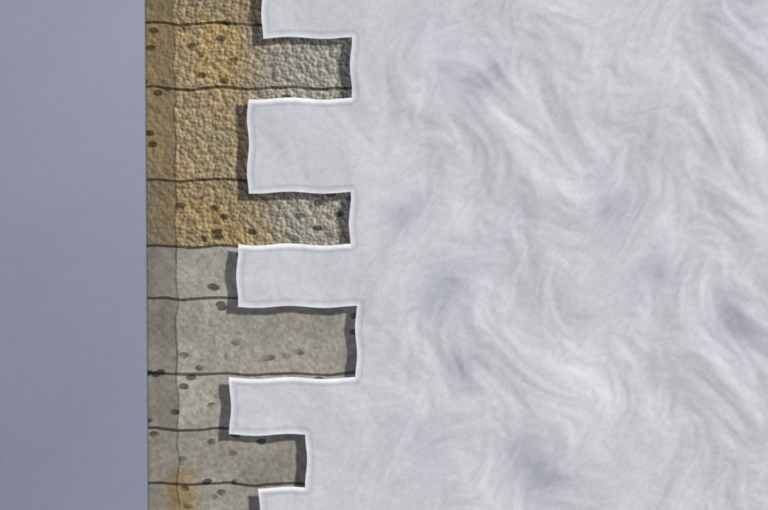
Give the GLSL for this texture, as a Shadertoy shader.

```glsl
// Sunlit whitewashed wall beside a shaded one, with a column of toothed corner stones.
// The stone outline is a union of box distances; plaster relief is layered sines,
// stone grain is cellular noise, and both are lit by differences toward the light.

const vec2 TO_LIGHT = vec2(0.80, -0.60);         // y points down in this scene
const vec2 SHADOW_OFFSET = vec2(0.021, -0.014);
const vec3 PLASTER = vec3(0.782, 0.780, 0.802);
const vec3 PLASTER_DENT = vec3(0.62, 0.63, 0.69);
const vec3 SHADE_TOP = vec3(0.575, 0.590, 0.655);
const vec3 SHADE_LOW = vec3(0.525, 0.537, 0.602);
const vec3 STONE_GREY = vec3(0.615, 0.595, 0.555);
const vec3 STONE_OCHRE = vec3(0.600, 0.515, 0.370);
const vec3 SHADOW_TINT = vec3(0.56, 0.57, 0.61);
const float PLASTER_RELIEF = 0.24;
const float STONE_RELIEF = 0.62;
const float LIP = 0.008;
const float OLD_STONE_END = 0.483;               // rough ochre courses lie above

// Long stones: top, bottom, right end. Short stones fill the gaps between.
const vec3 LONG_STONES[4] = vec3[4](vec3(0.0745, 0.193, 0.688), vec3(0.378, 0.479, 0.686),
                                    vec3(0.602, 0.741, 0.698), vec3(0.853, 0.956, 0.600));
const float SHORT_ENDS[5] = float[5](0.514, 0.486, 0.465, 0.451, 0.508);
const float JOINTS[8] = float[8](0.047, 0.173, 0.353, 0.483, 0.585, 0.733, 0.841, 0.949);
// Plaster hollows: centre, radius, depth (negative depth is a swelling).
const vec4 HOLLOWS[10] = vec4[10](
    vec4(0.875, 0.575, 0.070, 0.60), vec4(0.965, 0.145, 0.055, 0.45),
    vec4(0.795, 0.410, 0.050, 0.50), vec4(1.440, 0.635, 0.060, 0.50),
    vec4(1.050, 0.925, 0.070, 0.50), vec4(1.200, 0.400, 0.060, 0.45),
    vec4(1.280, 0.540, 0.055, 0.45), vec4(0.920, 0.710, 0.045, 0.40),
    vec4(1.100, 0.350, 0.080, -0.25), vec4(1.170, 0.720, 0.120, -0.20));

float hash(vec2 p) { return fract(sin(dot(p, vec2(127.1, 311.7))) * 43758.5); }

float valueNoise(vec2 p) {
    vec2 i = floor(p), f = fract(p);
    f = f * f * (3.0 - 2.0 * f);
    return mix(mix(hash(i), hash(i + vec2(1, 0)), f.x),
               mix(hash(i + vec2(0, 1)), hash(i + vec2(1, 1)), f.x), f.y);
}

float cellular(vec2 p) {
    vec2 i = floor(p), f = fract(p);
    float nearest = 2.0;
    for (int y = -1; y <= 1; y++)
        for (int x = -1; x <= 1; x++) {
            vec2 o = vec2(x, y);
            vec2 site = o + vec2(hash(i + o), hash(i + o + 57.3));
            nearest = min(nearest, length(site - f));
        }
    return nearest;
}

float layeredSines(vec2 p) {
    float sum = 0.0, amp = 0.5;
    for (int i = 0; i < 5; i++) {
        p += 0.7 * sin(p.yx * 0.9 + float(i) * 1.7);
        sum += amp * sin(p.x) * sin(p.y);
        p = mat2(0.8, 0.6, -0.6, 0.8) * p * 1.75 + 2.3;
        amp *= 0.52;
    }
    return sum;
}

float boxDistance(vec2 p, vec2 lo, vec2 hi) {
    vec2 d = max(lo - p, p - hi);
    return length(max(d, 0.0)) + min(max(d.x, d.y), 0.0);
}

// Negative on bare stone, positive under plaster.
float stoneDistance(vec2 p) {
    float d = 10.0;
    for (int i = 0; i < 5; i++) {
        float top = i > 0 ? LONG_STONES[max(i - 1, 0)].y - 0.04 : -0.5;
        float low = i < 4 ? LONG_STONES[min(i, 3)].x + 0.04 : 1.5;
        d = min(d, boxDistance(p, vec2(-1.0, top), vec2(SHORT_ENDS[i], low)));
    }
    for (int i = 0; i < 4; i++) {
        vec3 s = LONG_STONES[i];
        d = min(d, boxDistance(p, vec2(-1.0, s.x), vec2(s.z, s.y)));
    }
    return d;
}

float stoneHeight(vec2 p) { return 1.0 - 0.6 * cellular(p * 62.0) - 0.4 * cellular(p * 125.0); }

vec3 plasterColour(vec2 p, float px) {
    vec2 q = p * vec2(17.0, 15.0);
    float open = smoothstep(0.62, 0.85, p.x);    // the teeth are trowelled smoother
    float lit = layeredSines(q) - layeredSines((p + TO_LIGHT * 0.012) * vec2(17.0, 15.0));
    float dent = 0.0;
    for (int i = 0; i < 10; i++) {
        vec2 d = (p - HOLLOWS[i].xy + 0.014 * sin(p.yx * 45.0)) / HOLLOWS[i].z;
        dent += HOLLOWS[i].w * exp(-2.0 * dot(d, d));
    }
    dent += 0.16 * open * layeredSines(p * 9.0 + 4.0) + 0.12;
    vec3 c = mix(PLASTER + 0.015, PLASTER_DENT, dent);
    c += lit * PLASTER_RELIEF * mix(0.35, 1.0, open);
    c += 0.035 * (valueNoise(p * 170.0) - 0.5) + 0.02 * (valueNoise(p * vec2(45.0, 90.0)) - 0.5);
    // Raised lip, brightest where it faces up toward a stone
    float d = stoneDistance(p);
    float ledge = smoothstep(px, -px, stoneDistance(p - vec2(0.0, LIP)));
    float rim = smoothstep(LIP, LIP * 0.4, d);
    return c + 0.07 * rim + 0.10 * ledge - 0.05 * smoothstep(LIP * 0.6, 0.0, abs(d - LIP * 1.6));
}

vec3 stoneColour(vec2 p, float corner, float px) {
    float course = 0.0, joint = 0.0;
    float wobble = 0.004 * (valueNoise(p * 40.0) - 0.5);
    for (int i = 0; i < 8; i++) {
        float d = p.y + wobble - JOINTS[i];
        course += step(0.0, d);
        joint = max(joint, smoothstep(0.0025 + px, 0.001, abs(d)));
    }
    float old = smoothstep(0.004, -0.004, p.y - OLD_STONE_END);
    float face = smoothstep(-px, px, p.x - corner);
    float stain = valueNoise(p * 14.0) * 0.6 + valueNoise(p * 37.0) * 0.4;
    float ochre = old * (0.35 + 0.8 * stain - 0.9 * smoothstep(0.45, 0.62, p.x));
    ochre += 0.9 * smoothstep(0.05, 0.01, length((p - vec2(0.357, 0.97)) * vec2(1.0, 0.6)));
    vec3 c = mix(STONE_GREY, STONE_OCHRE, clamp(ochre, 0.0, 1.0));
    c *= 0.95 + 0.12 * (hash(vec2(course, face)) - 0.5) + 0.22 * (stain - 0.5);
    // Chiselled grain, then scattered holes
    float lit = stoneHeight(p) - stoneHeight(p + TO_LIGHT * 0.004);
    c *= 1.0 + lit * STONE_RELIEF * mix(0.3, 1.6, old) * mix(0.45, 1.0, face);
    c *= 1.0 + 0.16 * (valueNoise(p * 150.0) - 0.5);
    float hole = smoothstep(0.24, 0.12, cellular(p * vec2(19.0, 30.0))) * smoothstep(0.5, 0.7, stain);
    c *= 1.0 - 0.45 * hole;
    c *= mix(0.88, 1.0, face) * (1.0 - 0.45 * joint);
    c *= 1.0 - 0.22 * smoothstep(0.004, 0.0, abs(p.x - corner + wobble));
    // Shadow cast by the thickness of the plaster
    float shadow = smoothstep(-0.003, 0.003, stoneDistance(p + SHADOW_OFFSET) + wobble);
    return c * mix(vec3(1.0), SHADOW_TINT, shadow);
}

void mainImage(out vec4 fragColor, in vec2 fragCoord) {
    float px = 1.0 / iResolution.y;
    vec2 p = vec2(fragCoord.x, iResolution.y - fragCoord.y) * px;
    float wallEnd = 0.285 + 0.006 * p.y, corner = 0.340 + 0.010 * p.y;

    // Shaded wall on the left
    vec3 shade = mix(SHADE_TOP, SHADE_LOW, smoothstep(0.0, 1.0, p.y));
    shade += 0.025 * (p.x / wallEnd - 0.5) + 0.012 * layeredSines(p * 7.0);
    shade += 0.012 * (valueNoise(p * 150.0) - 0.5);

    vec2 edge = p + 0.002 * sin(p.yx * vec2(61.0, 47.0));   // hand-cut outline
    vec3 c = mix(stoneColour(edge, corner, px), plasterColour(edge, px),
                 smoothstep(-px, px, stoneDistance(edge)));
    c = mix(shade, c, smoothstep(-px, px, p.x - wallEnd));
    c *= 1.0 - 0.18 * smoothstep(0.004, 0.0, abs(p.x - wallEnd));
    fragColor = vec4(clamp(c, 0.0, 1.0), 1.0);
}
```
